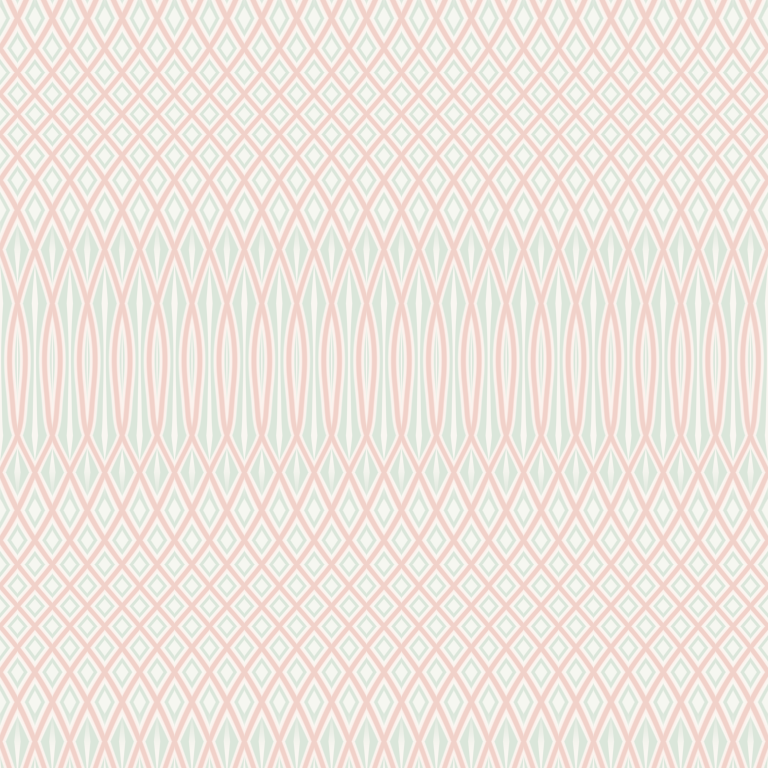
This pattern is drawn by a three.js fragment shader. Its source:

```glsl
// Pastel lattice of crossing wavy ribbons, with nested green and white lozenges.
// Two mirrored families of lines share one vertical phase curve; where the
// curve flattens, the diamonds stretch into tall slender leaves.
varying vec2 vUv;

const float PI = 3.14159265;

// Soft step centred on an edge, in half-column units
float edge(float limit, float value) {
  return smoothstep(limit - 0.06, limit + 0.06, value);
}

// Distance to the nearest odd integer: 0 on a line, 1 midway between lines
float lineDistance(float phase) {
  return abs(mod(phase, 2.0) - 1.0);
}

// Sideways shift of the ribbons; odd harmonics sharpen the dense bands
float ribbonPhase(float drop, float angle) {
  float wave = 6.56 * cos(angle) - 0.227 * cos(3.0 * angle) + 0.118 * cos(5.0 * angle);
  float lag = (drop - 0.094) / 0.036;
  return wave + 0.3 * exp(-lag * lag);
}

void main() {
  vec3 white = vec3(0.98, 0.97, 0.95);
  vec3 blush = vec3(0.99, 0.95, 0.93);
  vec3 pink = vec3(0.945, 0.82, 0.79);
  vec3 sage = vec3(0.855, 0.9, 0.855);
  vec3 mist = vec3(0.965, 0.97, 0.945);

  // Lattice: 22 columns, with the flattest point just above the middle
  float drop = 0.531 - vUv.y;
  float angle = PI * drop / 0.6406;
  float column = vUv.x * 44.0;
  float phase = ribbonPhase(drop, angle);
  float stretch = smoothstep(0.6, 0.82, abs(cos(angle)));

  // Depth inside a cell, and distance from its vertical axis
  float depth = min(lineDistance(column + phase), lineDistance(column - phase));
  float axis = abs(fract(column + 0.5) - 0.5);

  // Nested lozenges: pale margin, sage ring, misty heart
  vec3 color = mix(blush, white, edge(0.28, depth));
  color = mix(color, sage, edge(mix(0.42, 0.31, stretch), depth));
  color = mix(color, mist, edge(mix(0.64, 1.2, stretch), depth));

  // Slender pale spindle along the axis of stretched cells
  float spindle = edge(0.0, 0.35 * (depth - 0.3) - axis);
  color = mix(color, white, spindle * stretch);

  // Pink ribbons on top
  float ribbon = 1.0 - edge(mix(0.17, 0.145, stretch), depth);
  color = mix(color, pink, ribbon);

  gl_FragColor = vec4(color, 1.0);
}
```
